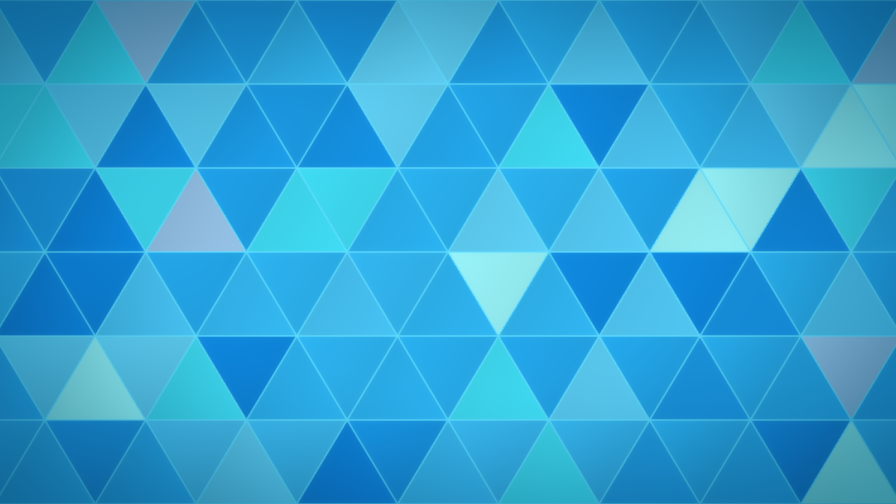
Write a WebGL 1 fragment shader that draws this background.

```glsl
precision highp float;
// Mosaic of blue triangles, six rows high, with thin glowing cyan seams.
// A skewed lattice splits into two triangles per cell; a hash picks each
// tone, and a vignette deepens the corners to teal and navy.

uniform vec2 u_resolution;

float hash(vec3 p) {
    p = fract(p * vec3(0.1031, 0.1030, 0.0973));
    p += dot(p, p.yzx + 33.33);
    return fract((p.x + p.y) * p.z);
}

// Mostly a ramp from deep to light blue, with rare bright accents
vec3 triangleTone(float tone, float accent) {
    vec3 deep = vec3(0.05, 0.52, 0.86);
    vec3 sky = vec3(0.16, 0.68, 0.92);
    vec3 light = vec3(0.37, 0.80, 0.94);
    vec3 color = mix(deep, sky, smoothstep(0.0, 0.45, tone));
    color = mix(color, light, smoothstep(0.45, 0.95, tone));
    if (accent > 0.84) color = vec3(0.24, 0.84, 0.93);  // turquoise
    if (accent > 0.93) color = vec3(0.58, 0.93, 0.95);  // pale aqua
    if (accent > 0.97) color = vec3(0.57, 0.74, 0.88);  // lavender
    return color;
}

void main() {
    vec2 p = (gl_FragCoord.xy - 0.5 * u_resolution) / u_resolution.y;

    // Skewed lattice: triangle side 0.2, row height one sixth
    vec2 lattice = vec2(p.x * 5.0 - p.y * 3.0, p.y * 6.0);
    vec2 cell = floor(lattice);
    vec2 f = lattice - cell;
    float upper = step(1.0, f.x + f.y);
    vec3 bary = abs(vec3(f, 1.0 - f.x - f.y) - vec3(upper, upper, 0.0));

    // Some cells give both halves the same tone, forming a rhombus
    vec2 id = cell + 40.0;
    float shared = step(hash(vec3(id, 7.0)), 0.3);
    float side = upper * (1.0 - shared);
    vec3 color = triangleTone(hash(vec3(id, 11.0 + side)),
                              hash(vec3(id, 23.0 + side)));
    color *= 0.97 + 0.06 * bary.x;

    // Seams, with a soft halo and brighter crossings
    vec3 edges = bary * vec3(0.1715, 0.1667, 0.1715);
    float low = min(edges.x, edges.y);
    float high = max(edges.x, edges.y);
    float seamDist = min(low, edges.z);
    float crossDist = max(low, min(high, edges.z));
    float aa = 0.6 / u_resolution.y;
    float seam = 1.0 - smoothstep(0.0018 - aa, 0.0018 + aa, seamDist);
    float glow = 0.12 * exp(-seamDist * 220.0) + 0.25 * exp(-crossDist * 260.0);
    color = mix(color, vec3(0.38, 0.87, 1.0), clamp(0.55 * seam + glow, 0.0, 0.9));

    // Vignette
    vec2 q = gl_FragCoord.xy / u_resolution - 0.5;
    float shade = smoothstep(0.35, 1.1, length(q) * 1.414);
    color *= mix(vec3(1.0), vec3(0.35, 0.58, 0.64), shade);

    gl_FragColor = vec4(color, 1.0);
}
```
